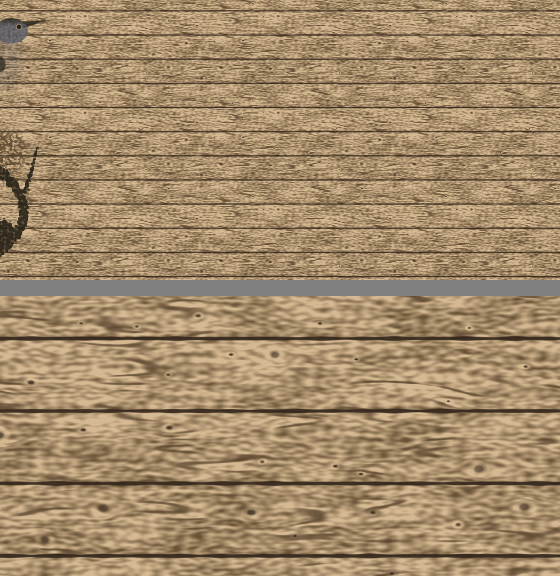
Top: the whole. Bottom: its middle third, enlarged.
Give the GLSL for this texture, as a WebGL 2 fragment shader.

```glsl
#version 300 es
precision highp float;
// Weathered plank wall tiling in both directions, with a faded bird and bare branch at the left edge.
uniform vec2 u_resolution;
out vec4 fragColor;

#define TILE vec2(0.690, 0.345)  // repeat size, canvas height = 1
#define TOP_SEAM 0.039           // first seam below the top edge
#define PLANKS 4.0               // planks in one repeat
#define SEAM 0.0021              // half width of the gaps
#define KNOTS 7                  // knots per plank
#define FINE 0.75                // strength of fine grain
#define STREAK 0.55              // strength of long streaks
#define BLOTCH 0.35              // strength of broad stains
#define CRACKS 0.75              // strength of cracks

const vec3 PALE = vec3(0.80, 0.69, 0.54);
const vec3 TAN_SHADE = vec3(0.49, 0.40, 0.28);
const vec3 BROWN = vec3(0.35, 0.27, 0.18);
const vec3 GAP = vec3(0.19, 0.14, 0.10);
const vec3 INK = vec3(0.14, 0.13, 0.09);
const vec3 FEATHER = vec3(0.38, 0.38, 0.41);

vec2 hash2(vec2 p) {
  vec3 q = fract(p.xyx * vec3(0.1031, 0.1030, 0.0973));
  q += dot(q, q.yzx + 33.33);
  return fract((q.xx + q.yz) * q.zy);
}

// Gradient noise on a lattice that wraps after "period" cells.
float corner(vec2 cell, vec2 period, vec2 offset) {
  float a = 6.2832 * hash2(mod(cell, period) + period * 1.7).x;
  return dot(vec2(cos(a), sin(a)), offset);
}

float noise(vec2 unit, vec2 period) {
  vec2 p = unit * period, i = floor(p), f = p - i;
  vec2 u = f * f * f * (f * (f * 6.0 - 15.0) + 10.0);
  vec2 e = vec2(1.0, 0.0);
  float low = mix(corner(i, period, f), corner(i + e, period, f - e), u.x);
  float high = mix(corner(i + e.yx, period, f - e.yx), corner(i + 1.0, period, f - 1.0), u.x);
  return 1.4 * mix(low, high, u.y);
}

float fill(float d) {
  float px = 0.75 / u_resolution.y;
  return 1.0 - smoothstep(-px, px, d);
}

float ellipse(vec2 p, vec2 radii) {
  return (length(p / radii) - 1.0) * min(radii.x, radii.y);
}

float taper(vec2 p, vec2 a, vec2 b, float ra, float rb) {
  vec2 ab = b - a;
  float h = clamp(dot(p - a, ab) / dot(ab, ab), 0.0, 1.0);
  return length(p - a - h * ab) - mix(ra, rb, h);
}

vec3 wood(vec2 p) {
  vec2 t = vec2(p.x, 1.0 - p.y - TOP_SEAM) / TILE;
  float row = mod(floor(t.y * PLANKS), PLANKS);
  float v = fract(t.y * PLANKS);
  float plank = TILE.y / PLANKS;

  // Knots: dark hearts, pale rims, and grain bent around them.
  float heart = 0.0, rim = 0.0, bend = 0.0;
  for (int i = 0; i < KNOTS; i++) {
    vec2 h = hash2(vec2(float(i) + 3.0, row * 9.0 + 5.0));
    vec2 k = hash2(vec2(float(i) + 41.0, row * 7.0 + 2.0));
    float x = (float(i) + h.x) / float(KNOTS);
    vec2 d = vec2((fract(t.x - x + 0.5) - 0.5) * TILE.x, (v - mix(0.2, 0.88, h.y)) * plank);
    float r = mix(0.0016, 0.0058, k.x * k.x);
    float e = length(d * vec2(0.8, 1.0 + 0.4 * k.y)) / r;
    heart = max(heart, (1.0 - smoothstep(0.5, 1.3, e)) * mix(0.6, 1.0, k.y));
    rim = max(rim, exp(-3.0 * (e - 1.8) * (e - 1.8)));
    bend -= 0.6 * d.y / TILE.y * exp(-e * e / 8.0);
  }

  // Grain, shifted per plank so that it breaks at each seam.
  vec2 g = t + vec2(hash2(vec2(row, 8.0)).x, bend);
  g.y += 0.012 * noise(g, vec2(7.0, 12.0));
  float tone = 0.60 + 0.08 * cos(1.5708 * row);
  tone += FINE * noise(g, vec2(52.0, 76.0));
  tone += STREAK * noise(g, vec2(11.0, 56.0));
  tone += BLOTCH * noise(g, vec2(6.0, 9.0));
  tone += 0.3 * rim + 0.15 * exp(-pow((v - 0.11) / 0.05, 2.0));
  tone -= 0.25 * smoothstep(0.88, 1.0, v);

  // Cracks follow noise contours, each with a lit lower lip.
  float line = noise(g, vec2(5.0, 20.0));
  float worn = smoothstep(0.08, 0.4, noise(g + 0.37, vec2(9.0, 12.0)));
  float crack = worn * (1.0 - smoothstep(0.03, 0.16, abs(line)));
  tone += 0.5 * worn * exp(-pow((line - 0.24) / 0.1, 2.0));

  vec3 col = mix(TAN_SHADE, PALE, clamp(tone, -0.25, 1.12));
  col = mix(col, BROWN, CRACKS * crack);
  col = mix(col, GAP, 0.8 * heart);
  float gap = min(v, 1.0 - v) * plank + 0.0012 * noise(t, vec2(24.0, 4.0));
  return mix(col, GAP, 0.9 * fill(gap - SEAM));
}

vec3 branch(vec3 col, vec2 p) {
  float rough = noise(p, vec2(90.0));
  float rise = p.y - 0.245;
  float arc = abs(p.x - 0.085 + 4.2 * rise * rise) / sqrt(1.0 + 70.0 * rise * rise);
  float d = min(arc - 0.017, taper(p, vec2(0.09, 0.31), vec2(0.132, 0.47), 0.009, 0.003));
  d = min(d, ellipse(p - vec2(0.015, 0.17), vec2(0.035, 0.045)));
  vec3 bark = mix(INK, BROWN, smoothstep(0.0, 0.6, rough));
  col = mix(col, bark, 0.9 * fill(d + 0.008 * rough));
  float tuft = 1.0 - smoothstep(0.5, 1.0, length((p - vec2(0.03, 0.46)) / vec2(0.09, 0.1)));
  return mix(col, BROWN, 0.8 * tuft * smoothstep(-0.15, 0.25, rough));
}

vec3 bird(vec3 col, vec2 p) {
  float body = ellipse(p - vec2(0.0, 0.80), vec2(0.10, 0.14));
  col = mix(col, FEATHER, 0.22 * (1.0 - smoothstep(-0.05, 0.01, body)));
  col = mix(col, INK, 0.7 * fill(ellipse(p - vec2(0.0, 0.77), vec2(0.02, 0.028))));
  col = mix(col, INK, 0.85 * fill(taper(p, vec2(0.085, 0.912), vec2(0.16, 0.926), 0.012, 0.001)));
  vec3 plume = mix(FEATHER, INK, smoothstep(0.90, 0.94, p.y)) + 0.08 * noise(p, vec2(110.0));
  col = mix(col, plume, 0.9 * fill(ellipse(p - vec2(0.04, 0.89), vec2(0.06, 0.045))));
  float eye = length(p - vec2(0.068, 0.904));
  col = mix(col, PALE, 0.6 * fill(eye - 0.011));
  return mix(col, INK, fill(eye - 0.008));
}

void main() {
  vec2 p = gl_FragCoord.xy / u_resolution.y;
  fragColor = vec4(bird(branch(wood(p), p), p), 1.0);
}
```
